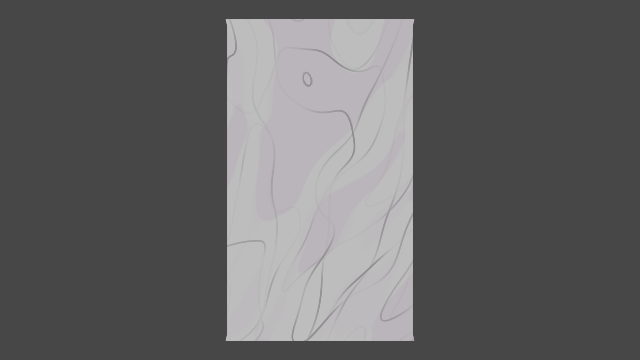
Write a Shadertoy shader that draws this texture.

```glsl
const vec3 BACKDROP = vec3(0.28);
const vec3 STONE = vec3(0.742, 0.743, 0.742);
const vec3 MAUVE = vec3(0.729, 0.702, 0.727);
const vec3 VEIN = vec3(0.50, 0.49, 0.50);
const vec2 PANEL_HALF_SIZE = vec2(0.258, 0.447);

vec2 hashGradient(vec2 cell) {
    vec3 h = fract(vec3(cell.xyx) * vec3(0.1031, 0.1030, 0.0973));
    h += dot(h, h.yzx + 33.33);
    float angle = 6.28318 * fract((h.x + h.y) * h.z);
    return vec2(cos(angle), sin(angle));
}

float gradientNoise(vec2 p) {
    vec2 cell = floor(p);
    vec2 f = p - cell;
    vec2 u = f * f * f * (f * (f * 6.0 - 15.0) + 10.0);
    vec2 e = vec2(0.0, 1.0);
    float a = dot(hashGradient(cell), f);
    float b = dot(hashGradient(cell + e.yx), f - e.yx);
    float c = dot(hashGradient(cell + e.xy), f - e.xy);
    float d = dot(hashGradient(cell + e.yy), f - e.yy);
    return mix(mix(a, b, u.x), mix(c, d, u.x), u.y);
}

// Leans right below the middle, and fans to both sides above it
vec2 flowSpace(vec2 p) {
    float upper = 0.5 * (p.y + sqrt(p.y * p.y + 0.02));
    float leftSide = 1.0 - smoothstep(-0.12, 0.16, p.x);
    float across = p.x - 0.6 * p.y + upper * (0.15 + 0.75 * leftSide);
    vec2 warp = vec2(gradientNoise(p * 4.0 + 7.3), gradientNoise(p * 4.0 + 31.7));
    return vec2(across, p.y) + warp * vec2(0.07, 0.10);
}

// Thin line along the zero contour of a field
float contourLine(float field, float width, float pixel) {
    float slope = length(vec2(dFdx(field), dFdy(field))) / pixel;
    float dist = abs(field) / max(slope, 0.6);
    float coverage = min(1.0, 2.0 * width / pixel);
    return coverage * (1.0 - smoothstep(width, width + pixel, dist));
}

float veins(vec2 p, vec2 flow, float pixel) {
    float total = 0.0;
    for (int i = 0; i < 3; i++) {
        float seed = float(i) * 17.3;
        float field = gradientNoise(flow * vec2(8.0, 2.4) + seed + 3.1);
        float strength = smoothstep(-0.10, 0.45, gradientNoise(p * 4.5 + seed + 52.0));
        total = max(total, contourLine(field, 0.0011, pixel) * (0.08 + 0.85 * strength));
    }
    return total;
}

float mauvePatches(vec2 flow) {
    float broad = gradientNoise(flow * vec2(8.5, 2.6) + 11.4);
    float fine = gradientNoise(flow * vec2(17.0, 4.0) + 71.9);
    float body = smoothstep(0.13, 0.17, broad + 0.25 * fine);
    float haze = smoothstep(0.02, 0.30, fine);
    return max(body * 0.85, haze * 0.3);
}

// Signed distance to a box whose side edges flare at the corners
float panelDistance(vec2 p, vec2 halfSize) {
    float flare = 0.004 * smoothstep(halfSize.y - 0.022, halfSize.y, abs(p.y));
    vec2 d = abs(p) - halfSize - vec2(flare, 0.0);
    return max(d.x, d.y);
}

void mainImage(out vec4 fragColor, in vec2 fragCoord) {
    float pixel = 1.0 / iResolution.y;
    vec2 p = (fragCoord - 0.5 * iResolution.xy) * pixel;
    vec2 flow = flowSpace(p);

    // Marble surface
    vec3 marble = mix(STONE, MAUVE, mauvePatches(flow));
    marble = mix(marble, VEIN, veins(p, flow, pixel));

    // Panel on the plain backdrop
    float edge = panelDistance(p, PANEL_HALF_SIZE);
    float inside = 1.0 - smoothstep(-0.5 * pixel, 0.5 * pixel, edge);
    fragColor = vec4(mix(BACKDROP, marble, inside), 1.0);
}
```
